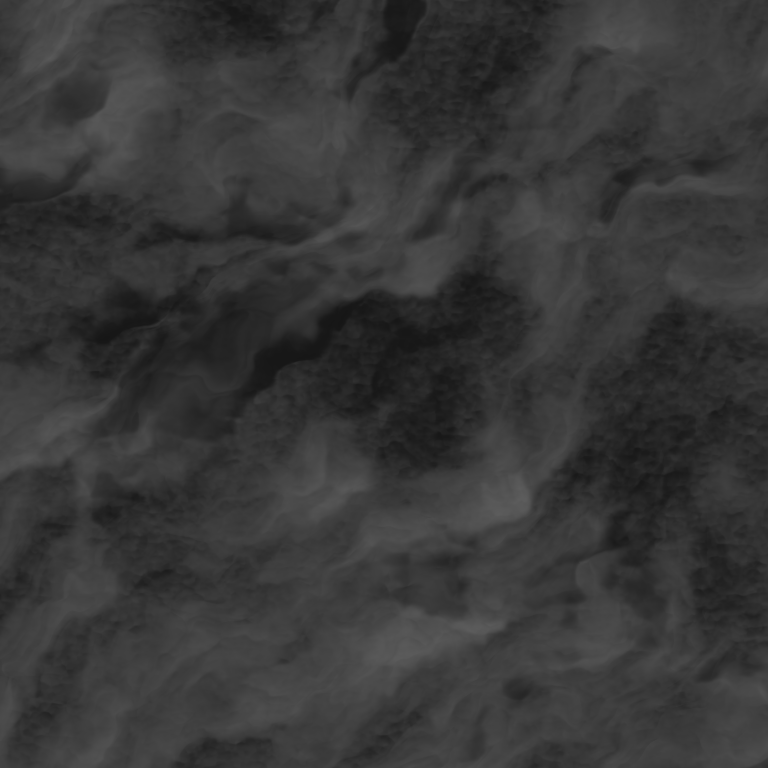
Reproduce this texture procedurally as a Shadertoy shader.

```glsl
vec3 hash3(vec2 c) {
    vec3 p = fract(vec3(c.xyx) * vec3(0.1031, 0.1030, 0.0973));
    p += dot(p, p.yxz + 33.33);
    return fract((p.xxy + p.yzz) * p.zyx);
}

// Cellular noise of tilted planes, blended at the cell borders
float facets(vec2 p, float sharpness) {
    vec2 cell = floor(p), f = p - cell;
    float sum = 0.0, total = 0.0;
    for (int y = -1; y <= 1; y++)
    for (int x = -1; x <= 1; x++) {
        vec2 g = vec2(x, y);
        vec3 h = hash3(cell + g + 50.0);
        vec2 r = f - g - h.xy;
        vec2 tilt = 0.9 * (fract(h.yz * 7.3) - 0.5) - vec2(0.0, 0.3);
        float w = exp(-sharpness * dot(r, r));
        sum += w * (h.z - 0.5 + dot(r, tilt));
        total += w;
    }
    return sum / total;
}

float rockLayers(vec2 p) {
    float sum = 0.0, amp = 1.0;
    for (int i = 0; i < 5; i++) {
        sum += amp * facets(p, 9.0);
        p = mat2(0.95, 0.31, -0.31, 0.95) * p * 2.03 + 13.7;
        amp *= 0.6;
    }
    return sum;
}

vec2 warp(vec2 p) {
    return vec2(facets(p, 4.0), facets(p + 31.4, 4.0));
}

void mainImage(out vec4 fragColor, in vec2 fragCoord) {
    vec2 uv = fragCoord / iResolution.y;

    // Diagonal bedding, bent by sines and roughened by cells
    vec2 bed = vec2(dot(uv, vec2(0.77, 0.64)), dot(uv, vec2(-0.64, 0.77)));
    bed += 0.03 * sin(bed.yx * vec2(9.0, 7.0) + vec2(1.0, 2.6));
    bed += 0.09 * warp(uv * 5.0) + 0.03 * warp(uv * 17.0) + 0.012 * warp(uv * 45.0);

    float rock = rockLayers(bed * vec2(3.2, 6.0) + 4.0);

    // Long dark crevices
    float depth = facets(bed * vec2(2.6, 7.5) + 21.0, 8.0)
                + 0.45 * facets(bed * vec2(8.0, 17.0) + 9.0, 8.0)
                + 0.2 * facets(uv * vec2(34.0, 42.0), 6.0);
    float crevice = smoothstep(0.18, 0.52, depth);

    // Fine grain, strongest on the shaded faces
    float grain = facets(uv * vec2(75.0, 120.0), 6.0) + 0.6 * facets(uv * 150.0 + 7.0, 6.0);
    float shade = smoothstep(0.2, -0.4, rock);

    float tone = 0.224 + 0.13 * rock - 0.095 * crevice;
    tone += grain * mix(0.012, 0.045, shade) * (1.0 - 0.5 * crevice);
    tone = 0.085 + 0.5 * (tone - 0.085 + sqrt((tone - 0.085) * (tone - 0.085) + 0.0006));
    fragColor = vec4(vec3(min(tone, 0.36)), 1.0);
}
```
